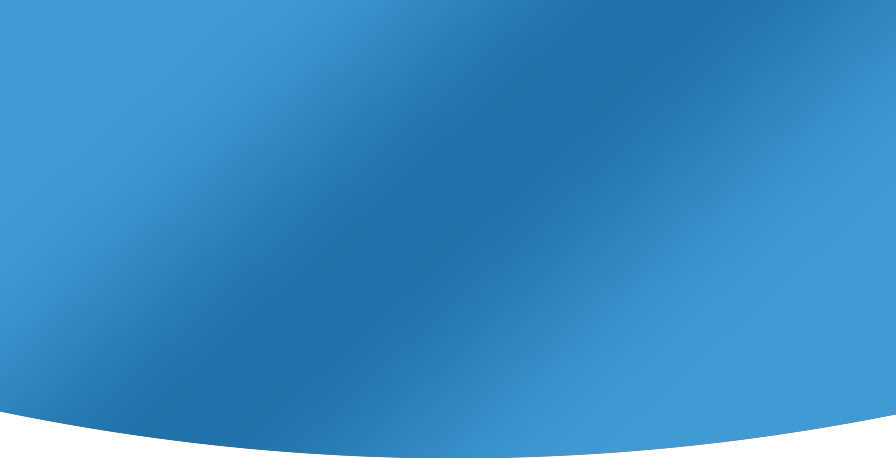
Write a Shadertoy shader that draws this background.

```glsl
// Blue diagonal sheen with a dark central band, above a shallow white curved edge.

// Blue gradient: light on both sides of a dark slanted band
vec3 sheen(vec2 uv) {
    vec3 lightBlue = vec3(0.252, 0.602, 0.832);
    vec3 darkBlue = vec3(0.126, 0.452, 0.667);
    float across = uv.x + 0.563 * (1.0 - uv.y) - 0.742;
    float reach = across < 0.0 ? 0.47 : 0.49;
    return mix(darkBlue, lightBlue, smoothstep(0.03, reach, abs(across)));
}

// Height of the lower border, a parabola lowest near the middle
float curveHeight(float x) {
    float offset = (x - 0.508) / 0.5;
    return -0.001 + 0.099 * offset * offset;
}

void mainImage(out vec4 fragColor, in vec2 fragCoord) {
    vec2 uv = fragCoord / iResolution.xy;
    float pixel = 1.0 / iResolution.y;

    // Blue panel over the white base, with a one-pixel soft edge
    float panel = smoothstep(-0.5 * pixel, 0.5 * pixel, uv.y - curveHeight(uv.x));
    fragColor = vec4(mix(vec3(1.0), sheen(uv), panel), 1.0);
}
```
